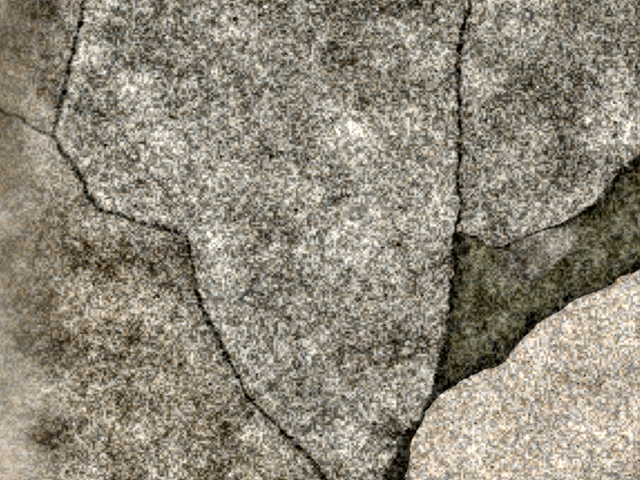
This texture is drawn by a Shadertoy shader. Its source:

```glsl
const vec3 STONE = vec3(0.565, 0.545, 0.495);
const vec3 BROWN = vec3(0.545, 0.500, 0.425);
const vec3 SAND = vec3(0.775, 0.730, 0.665);
const vec3 OLIVE = vec3(0.370, 0.355, 0.270);
const vec3 SHADE = vec3(0.130, 0.120, 0.080);
const vec3 PEBBLE = vec3(0.800, 0.800, 0.770);
const float GRAIN_FREQ = 215.0;
const float GRAIN_CONTRAST = 0.80;
const float MOTTLE_CONTRAST = 0.52;
const float CRACK_WIDTH = 0.0055;
const float JAGGEDNESS = 0.022;

// Outlines of the slabs, in units of canvas height
const vec2 LEFT_CRACK[8] = vec2[8](vec2(0.18, 1.02), vec2(0.139, 0.844),
    vec2(0.109, 0.714), vec2(0.205, 0.566), vec2(0.385, 0.509),
    vec2(0.417, 0.366), vec2(0.503, 0.193), vec2(0.70, -0.02));
const vec2 RIGHT_CRACK[8] = vec2[8](vec2(0.985, 1.02), vec2(0.951, 0.844),
    vec2(0.958, 0.688), vec2(0.951, 0.505), vec2(0.937, 0.358),
    vec2(0.903, 0.193), vec2(0.84, 0.08), vec2(0.76, -0.08));
const vec2 OVERHANG[8] = vec2[8](vec2(0.955, 0.518), vec2(0.99, 0.507),
    vec2(1.038, 0.483), vec2(1.11, 0.515), vec2(1.198, 0.549),
    vec2(1.25, 0.585), vec2(1.29, 0.64), vec2(1.40, 0.73));
const vec2 SAND_EDGE[8] = vec2[8](vec2(0.84, -0.10), vec2(0.855, 0.06),
    vec2(0.88, 0.145), vec2(0.94, 0.195), vec2(1.05, 0.25),
    vec2(1.13, 0.335), vec2(1.20, 0.373), vec2(1.40, 0.47));

float hash(vec2 p) {
    vec3 q = fract(p.xyx * 0.1031);
    q += dot(q, q.yzx + 33.33);
    return fract((q.x + q.y) * q.z);
}

float noise(vec2 p) {
    vec2 i = floor(p), f = fract(p);
    f = f * f * (3.0 - 2.0 * f);
    return mix(mix(hash(i), hash(i + vec2(1, 0)), f.x),
               mix(hash(i + vec2(0, 1)), hash(i + 1.0), f.x), f.y);
}

float fbm(vec2 p) {
    float sum = 0.0, amp = 0.53;
    for (int i = 0; i < 4; i++) {
        sum += amp * noise(p);
        p = mat2(1.6, 1.2, -1.2, 1.6) * p + 17.3;
        amp *= 0.5;
    }
    return sum;
}

float segment(vec2 p, vec2 a, vec2 b) {
    vec2 d = b - a;
    return length(p - a - d * clamp(dot(p - a, d) / dot(d, d), 0.0, 1.0));
}

// Signed distance to a polyline, positive on the left of its direction
float polyline(vec2 p, vec2 pts[8]) {
    float best = 9.0, side = 1.0;
    for (int i = 0; i < 7; i++) {
        vec2 d = pts[i + 1] - pts[i], v = p - pts[i];
        float dist = segment(p, pts[i], pts[i + 1]);
        if (dist < best) {
            best = dist;
            side = d.x * v.y - d.y * v.x < 0.0 ? -1.0 : 1.0;
        }
    }
    return best * side;
}

// Sparse round spots, at most one per cell
float spots(vec2 p, float freq, float chance, float seed) {
    vec2 cell = floor(p * freq) + seed;
    vec2 centre = 0.3 + 0.4 * vec2(hash(cell + 3.1), hash(cell + 7.7));
    vec2 v = fract(p * freq) - centre;
    float radius = mix(0.07, 0.22, hash(cell + 5.3));
    float d = length(v * vec2(1.0, 1.3)) - radius;
    return step(hash(cell), chance) * (1.0 - smoothstep(-0.06, 0.06, d));
}

float crackMask(float d, float width, float aa) {
    return 1.0 - smoothstep(width * 0.3 - aa, width + aa, abs(d));
}

void mainImage(out vec4 fragColor, in vec2 fragCoord) {
    vec2 p = fragCoord / iResolution.y;
    float aa = 1.0 / iResolution.y;
    vec2 jag = p + JAGGEDNESS * (vec2(fbm(p * 24.0), fbm(p * 24.0 + 50.0)) - 0.5);
    float left = polyline(jag, LEFT_CRACK);
    float right = polyline(jag, RIGHT_CRACK);
    float over = polyline(jag, OVERHANG);
    float sand = polyline(jag, SAND_EDGE);
    float branch = segment(jag, vec2(-0.02, 0.785), vec2(0.109, 0.714));

    // Grain, softer toward the left border
    float focus = mix(0.35, 1.0, smoothstep(0.0, 0.22, p.x));
    float grain = 0.62 * noise(p * GRAIN_FREQ) + 0.38 * noise(p * GRAIN_FREQ * 0.47 + 9.0) - 0.5;
    grain *= GRAIN_CONTRAST * focus;
    float tint = noise(p * GRAIN_FREQ * 0.6 + 31.0) - 0.5;

    // Weathered rock face
    float brownness = smoothstep(0.06, -0.10, left) * 0.7 + 0.5 * (fbm(p * 5.0 + 4.0) - 0.4);
    vec3 rock = mix(STONE, BROWN, clamp(brownness, 0.0, 1.0));
    rock += MOTTLE_CONTRAST * (fbm(p * 11.0) - 0.5);
    rock += 0.25 * (fbm(p * 45.0 + 20.0) - 0.5) * focus;
    rock += 0.08 * exp(-dot(p - vec2(0.65, 0.63), p - vec2(0.65, 0.63)) * 22.0);
    float crease = 1.0 - abs(2.0 * fbm(p * vec2(5.0, 7.0) + 12.0) - 1.0);
    rock -= 0.13 * smoothstep(0.91, 1.0, crease) * smoothstep(0.42, 0.62, fbm(p * 7.0 + 70.0));
    vec2 ledge = (p - vec2(0.34, 0.165 - 0.1 * (p.x - 0.34))) / vec2(0.15, 0.035);
    rock -= 0.13 * exp(-dot(ledge, ledge));
    rock = mix(rock, PEBBLE, 0.75 * focus * spots(p, 30.0, 0.10, 11.0));
    rock = mix(rock, SHADE, 0.60 * focus * spots(jag, 38.0, 0.12, 83.0));
    float bleached = length((jag - vec2(0.0, 0.05)) * vec2(1.0, 0.8));
    rock = mix(rock, SAND, 0.85 * smoothstep(0.11, 0.04, bleached));

    // Cracks between slabs, with a soft shadow and a lit rim
    float vary = 0.5 + noise(p * 18.0);
    float cracks = 0.80 * crackMask(left, CRACK_WIDTH * vary, aa);
    cracks = max(cracks, 0.55 * crackMask(branch, CRACK_WIDTH * vary, aa));
    cracks = max(cracks, 0.85 * crackMask(right, CRACK_WIDTH * vary, aa));
    float nearest = min(min(abs(left), abs(right)), branch);
    rock -= 0.14 * exp(-nearest / 0.012);
    rock += 0.10 * exp(-pow((left - 0.016) / 0.008, 2.0));
    vec3 color = mix(rock, SHADE, cracks);

    // Shaded hollow and the stone lodged in it
    float blotch = fbm(p * 38.0 + 6.0);
    float gloom = 0.9 * exp(-abs(right) / 0.022) + 0.9 * exp(-abs(sand) / 0.030);
    gloom += exp(-abs(over) / 0.030) * smoothstep(0.95, 1.25, p.x);
    gloom = clamp(gloom + 1.3 * (blotch - 0.5), 0.0, 1.0);
    vec3 hollow = mix(OLIVE + 0.5 * (blotch - 0.5), SHADE, smoothstep(0.25, 0.75, gloom));
    vec2 s = mat2(0.87, -0.5, 0.5, 0.87) * (jag - vec2(1.115, 0.468));
    float lodged = length(s / vec2(0.095, 0.045)) - 1.0;
    hollow = mix(hollow, rock * 0.95, smoothstep(0.12, -0.12, lodged));
    float inside = smoothstep(-aa, aa, right) * smoothstep(aa, -aa, over);
    color = mix(color, hollow, inside);
    float lip = crackMask(over, CRACK_WIDTH * vary, aa) * smoothstep(-0.01, 0.0, right);
    color = mix(color, SHADE, 0.75 * lip);
    color += grain * mix(1.0, 0.65, inside) + tint * vec3(0.05, 0.0, -0.06);

    // Loose sand in the corner
    vec3 beach = SAND + 0.28 * (fbm(p * 9.0 + 40.0) - 0.5) + 0.85 * grain;
    beach += tint * vec3(0.10, 0.02, -0.08);
    beach -= 0.25 * spots(p, 62.0, 0.12, 47.0);
    beach -= 0.15 * exp(-abs(sand) / 0.008);
    color = mix(color, beach, smoothstep(aa, -aa, sand));

    fragColor = vec4(clamp(color, 0.0, 1.0), 1.0);
}
```
